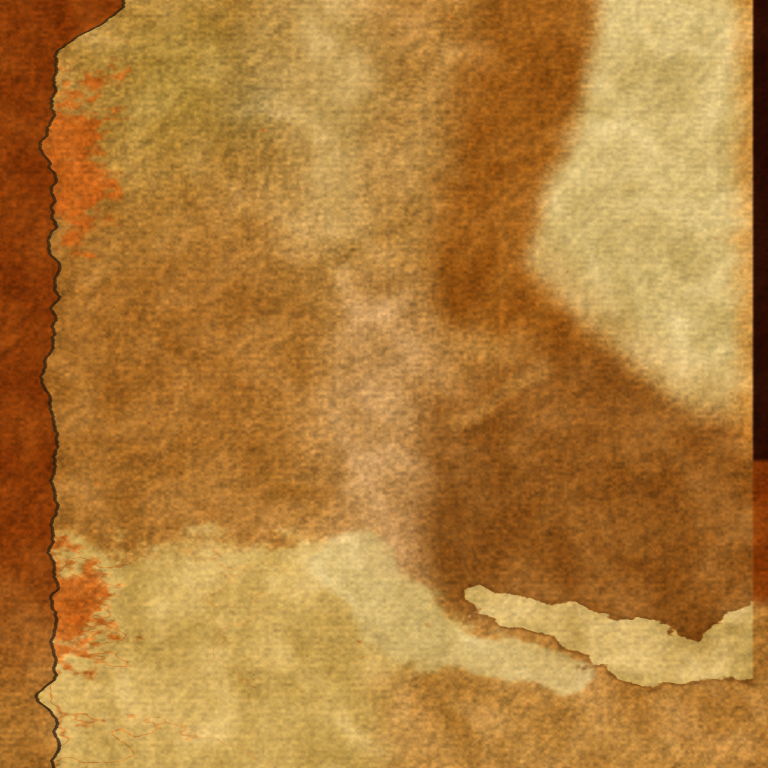
A Shadertoy shader for this texture:

```glsl
// Aged, stained parchment with a burnt torn left edge and pale ragged patches
#define PALE vec3(0.83, 0.72, 0.46)
#define STRAW vec3(0.82, 0.68, 0.38)
#define TAN vec3(0.72, 0.51, 0.24)
#define ROSE vec3(0.78, 0.59, 0.36)
#define BROWN vec3(0.62, 0.39, 0.14)
#define UMBER vec3(0.56, 0.34, 0.12)
#define RUST vec3(0.52, 0.23, 0.04)
#define BURN vec3(0.76, 0.36, 0.09)
#define INK vec3(0.20, 0.14, 0.07)
#define WARP 0.08
#define GRAIN 0.36
#define MOTTLE 0.32

float hash(vec2 p) {
    return fract(sin(dot(p, vec2(127.1, 311.7))) * 43758.5453);
}

float noise(vec2 p) {
    vec2 i = floor(p), f = fract(p);
    f = f * f * (3.0 - 2.0 * f);
    return mix(mix(hash(i), hash(i + vec2(1, 0)), f.x),
               mix(hash(i + vec2(0, 1)), hash(i + vec2(1, 1)), f.x), f.y);
}

// Layered noise centred on zero
float fbm(vec2 p) {
    float sum = -0.48, amp = 0.5;
    for (int i = 0; i < 5; i++) {
        sum += amp * noise(p);
        p = mat2(1.6, 1.2, -1.2, 1.6) * p + 7.3;
        amp *= 0.5;
    }
    return sum;
}

float bell(float d, float width) {
    return exp(-d * d / (width * width));
}

float spot(vec2 p, vec2 center, vec2 radius) {
    vec2 d = (p - center) / radius;
    return exp(-dot(d, d));
}

float stroke(vec2 p, vec2 a, vec2 b, float width) {
    vec2 ab = b - a;
    float t = clamp(dot(p - a, ab) / dot(ab, ab), 0.0, 1.0);
    return 1.0 - smoothstep(0.4 * width, 1.5 * width, length(p - a - ab * t));
}

// Left border of the sheet as a function of height
float tornEdge(float y) {
    float x = 0.071 + 0.015 * smoothstep(0.91, 0.95, y) + 0.08 * smoothstep(0.93, 1.0, y);
    x -= 0.014 * bell(y - 0.81, 0.022) + 0.014 * bell(y - 0.51, 0.045);
    x -= 0.02 * bell(y - 0.09, 0.018);
    return x + 0.016 * fbm(vec2(y * 32.0, 3.0)) + 0.014 * fbm(vec2(y * 85.0, 8.0));
}

// Broad stains, from the ground up
vec3 stains(vec2 p, vec2 uv) {
    vec3 col = mix(TAN, BROWN, 0.2);
    col = mix(col, BROWN, 0.9 * spot(p, vec2(0.19, 0.54), vec2(0.24, 0.23)));
    col = mix(col, vec3(0.69, 0.55, 0.25), spot(p, vec2(0.22, 0.90), vec2(0.15, 0.16)));
    col = mix(col, vec3(0.54, 0.44, 0.23), 0.6 * spot(p, vec2(0.33, 0.87), vec2(0.04, 0.07)));
    col = mix(col, PALE, 0.7 * spot(p, vec2(0.43, 0.88), vec2(0.08, 0.24)));
    col = mix(col, PALE, 0.3 * spot(p, vec2(0.57, 0.78), vec2(0.05, 0.12)));

    // Dark channel, rosy column and round umber stain
    float channel = max(stroke(p, vec2(0.72, 1.05), vec2(0.64, 0.66), 0.075),
                        stroke(p, vec2(0.64, 0.66), vec2(0.79, 0.50), 0.06));
    col = mix(col, vec3(0.58, 0.33, 0.08), 0.85 * channel);
    float column = max(stroke(p, vec2(0.51, 0.56), vec2(0.48, 0.42), 0.085),
                       stroke(p, vec2(0.48, 0.42), vec2(0.51, 0.24), 0.07));
    col = mix(col, ROSE, 0.9 * column);
    vec2 q = p - vec2(0.81, 0.345);
    q = abs(vec2(q.x, q.y + 0.16 * q.x) / vec2(0.275, 0.185));
    float dome = pow(pow(q.x, 2.5) + pow(q.y, 2.5), 0.4);
    col = mix(col, UMBER, 0.92 * (1.0 - smoothstep(0.86, 1.12, dome)));
    col = mix(col, UMBER * 0.88, 0.6 * spot(p, vec2(0.58, 0.33), vec2(0.07, 0.1)));
    col = mix(col, TAN, 0.5 * stroke(p, vec2(0.58, 0.46), vec2(0.70, 0.52), 0.012));

    // Bright upper right patch
    p = mix(uv, p, 0.5);
    float side = 0.67 + 0.11 * pow(clamp((p.y - 0.64) / 0.36, 0.0, 1.0), 0.8);
    float base = 0.43 + 0.22 * pow(clamp((0.98 - p.x) / 0.31, 0.0, 1.2), 1.6);
    float glow = smoothstep(-0.015, 0.03, p.x - side) * smoothstep(-0.01, 0.05, p.y - base);
    return mix(col, mix(mix(TAN, PALE, 0.35), PALE, smoothstep(0.0, 0.13, p.y - base)), glow);
}

void mainImage(out vec4 fragColor, in vec2 fragCoord) {
    vec2 uv = fragCoord / iResolution.xy;
    float px = 1.0 / iResolution.y;
    vec2 drift = vec2(fbm(uv * 10.0), fbm(uv * 10.0 + 31.0));
    vec2 p = uv + WARP * drift;
    float rag = fbm(uv * vec2(32.0, 48.0) + 5.0);
    vec3 col = stains(p, uv);

    // Straw lower sheet and its lighter diagonal fold
    float top = 0.30 - 0.6 * max(uv.x - 0.43, 0.0) + 0.09 * rag;
    float lower = smoothstep(-0.015, 0.025, top - uv.y);
    lower *= 1.0 - 0.85 * smoothstep(0.44, 0.56, p.x) * smoothstep(-0.02, 0.06, 0.15 - p.y);
    col = mix(col, STRAW, 0.92 * lower);
    float fold = max(stroke(p, vec2(0.46, 0.26), vec2(0.58, 0.165), 0.045),
                     stroke(p, vec2(0.58, 0.165), vec2(0.74, 0.11), 0.032));
    col = mix(col, PALE, 0.8 * smoothstep(0.2, 0.7, fold + 0.7 * rag));

    // Torn pale strip with a shaded rim
    float upper = 0.235 - 0.19 * (uv.x - 0.61) + 0.7 * max(uv.x - 0.91, 0.0);
    float under = 0.11 + 0.085 * (1.0 - smoothstep(0.64, 0.84, uv.x));
    float strip = min(min(upper - uv.y, uv.y - under), uv.x - 0.61) + 0.04 * rag;
    col = mix(col, UMBER * 0.85, 0.55 * bell(strip + 0.002, 0.004));
    col = mix(col, mix(STRAW, PALE, 0.4), 0.9 * smoothstep(-px, 0.003, strip));

    // Ragged scorching, hair cracks and the warm right border
    float scorch = max(spot(p, vec2(0.09, 0.81), vec2(0.07, 0.12)),
                       spot(p, vec2(0.085, 0.22), vec2(0.065, 0.09)));
    float flakes = scorch + 1.1 * rag + 0.7 * fbm(uv * vec2(70.0, 130.0));
    col = mix(col, BURN, 0.8 * smoothstep(0.4, 0.75, flakes));
    float crack = bell(fbm(uv * vec2(9.0, 20.0) + 2.0), 0.01) * lower;
    col = mix(col, BURN, crack * smoothstep(0.45, 0.05, uv.x) * 0.5);
    float heat = smoothstep(0.94, 0.985, uv.x + 0.03 * rag) * smoothstep(0.36, 0.46, uv.y);
    col = mix(col, vec3(0.79, 0.50, 0.17), 0.6 * heat);

    // Backing at the left, divided by a thin charred outline
    float edge = uv.x - tornEdge(uv.y);
    vec3 backing = mix(mix(TAN, BROWN, 0.4), RUST, smoothstep(0.04, 0.32, p.y));
    col = mix(backing, col, smoothstep(-px, px, edge));
    col = mix(col, INK, 0.8 * (1.0 - smoothstep(0.001, 0.0035, abs(edge))));

    // Dark right margin, paler towards the bottom
    vec3 margin = mix(mix(TAN, BROWN, 0.2), RUST, smoothstep(0.20, 0.23, uv.y));
    margin = mix(margin, vec3(0.16, 0.05, 0.01), smoothstep(0.395, 0.405, uv.y));
    col = mix(col, margin, smoothstep(0.978, 0.983, uv.x));

    // Mottling, embossed paper grain and faint laid lines
    float cloud = fbm(uv * 22.0 + 2.0 * drift);
    float relief = fbm(uv * 85.0) - fbm(uv * 85.0 + vec2(-0.35, 0.35));
    float grain = 0.6 * noise(uv * vec2(170.0, 240.0)) + 0.4 * noise(uv * 330.0 + 9.0) - 0.5;
    float calm = 1.0 - 0.45 * smoothstep(0.5, 0.7, col.g);
    float light = 1.0 + MOTTLE * cloud + calm * (GRAIN * grain + 0.35 * relief);
    col = pow(col, vec3(1.0, 1.02, 1.04) - cloud * vec3(0.1, 0.25, 0.45));
    fragColor = vec4(clamp(col * (light + 0.012 * sin(uv.y * 800.0)), 0.0, 1.0), 1.0);
}
```
